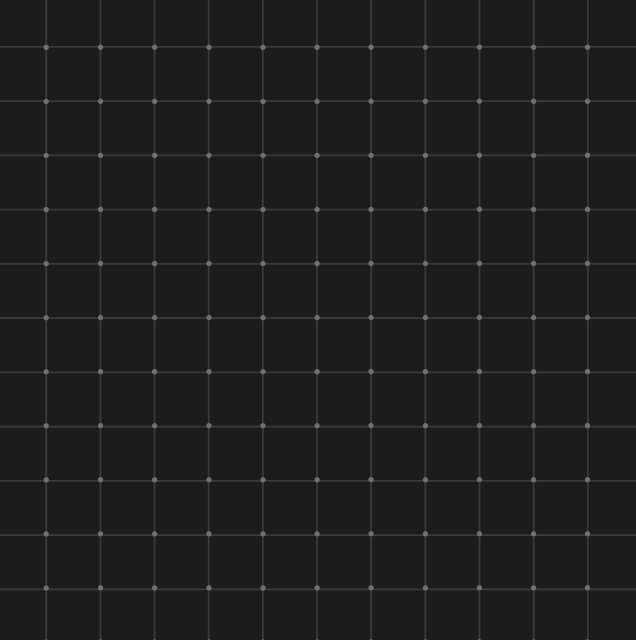
Write a Shadertoy shader that draws this pattern.

```glsl
// Dark square grid of thin grey lines with a small dot at every crossing.

// All lengths are fractions of the canvas height, measured from the top left.
const vec2 LINE_START = vec2(0.0722, 0.0732);
const vec2 LINE_PITCH = vec2(0.08463, 0.08477);
const vec2 DOT_START = vec2(0.0725, 0.0738);
const vec2 DOT_PITCH = vec2(0.08457, 0.08447);
const float LINE_HALF_WIDTH = 0.00137;
const float DOT_RADIUS = 0.0041;
const float DOT_JITTER = 0.0006;

const vec3 BACKGROUND = vec3(0.11);
const vec3 LINE_COLOR = vec3(0.227);
const vec3 DOT_COLOR = vec3(0.44);

float hash(float n) {
    return fract(sin(n * 12.9898 + 4.1) * 43758.547);
}

// Index of the nearest repeat on each axis
vec2 nearestCell(vec2 p, vec2 start, vec2 pitch) {
    return floor((p - start) / pitch + 0.5);
}

// Part of a pixel that lies inside a signed distance
float coverage(float dist, float pixel) {
    return clamp(0.5 - dist / pixel, 0.0, 1.0);
}

float gridLines(vec2 p, vec2 start, vec2 pitch, float halfWidth, float pixel) {
    vec2 center = start + pitch * nearestCell(p, start, pitch);
    vec2 d = abs(p - center) - halfWidth;
    return coverage(min(d.x, d.y), pixel);
}

// Each column and row of dots is shifted very slightly
float gridDots(vec2 p, vec2 start, vec2 pitch, float radius, float jitter, float pixel) {
    vec2 cell = nearestCell(p, start, pitch);
    vec2 shift = vec2(hash(cell.x), hash(cell.x + 37.0)) - 0.5;
    vec2 center = start + pitch * cell + jitter * shift;
    return coverage(length(p - center) - radius, pixel);
}

void mainImage(out vec4 fragColor, in vec2 fragCoord) {
    float pixel = 1.0 / iResolution.y;
    vec2 p = fragCoord * pixel;
    p.y = 1.0 - p.y;

    float lines = gridLines(p, LINE_START, LINE_PITCH, LINE_HALF_WIDTH, pixel);
    float dots = gridDots(p, DOT_START, DOT_PITCH, DOT_RADIUS, DOT_JITTER, pixel);

    vec3 color = mix(BACKGROUND, LINE_COLOR, lines);
    color = mix(color, DOT_COLOR, dots);
    fragColor = vec4(color, 1.0);
}
```
